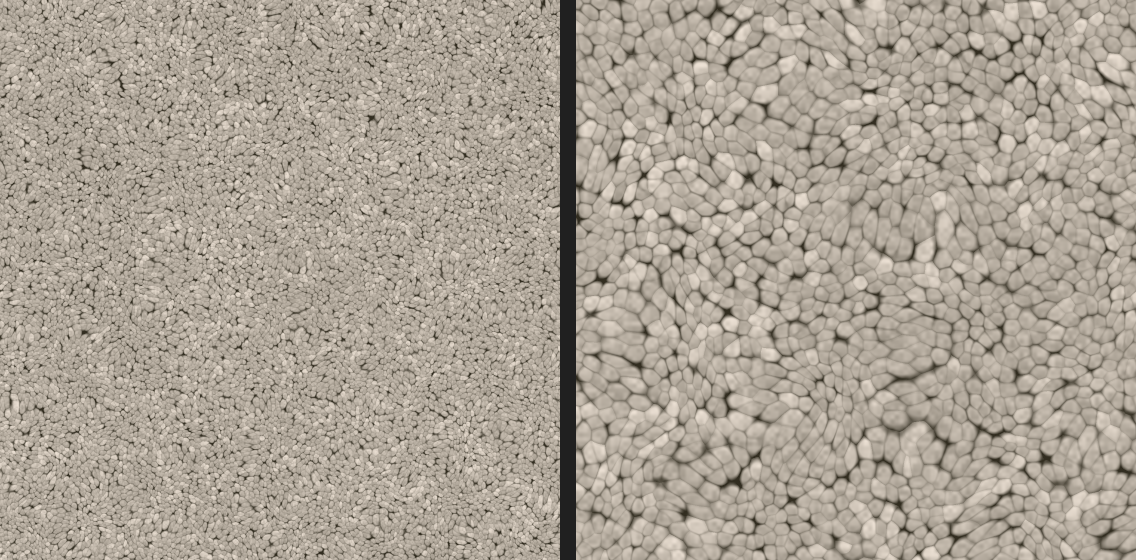
Left, the full canvas; right, a detail of the centre.
This texture is drawn by a WebGL 2 fragment shader. Its source:

```glsl
#version 300 es
precision highp float;
precision highp int;
// Cut-pile carpet: pale beige yarn tufts packed in staggered, jittered rows.
// Each tuft is a slightly stretched dome with its own tone; small dark gaps
// open where neighbours lie far apart, and soft noise clouds the whole pile.

uniform vec2 u_resolution;
out vec4 fragColor;

const float TUFTS = 118.0;              // tufts across the canvas
const int SAMPLES = 3;                  // antialiasing samples per axis
const vec3 GAP_COLOR = vec3(0.25, 0.23, 0.18);
const vec3 PALE_COLOR = vec3(0.80, 0.76, 0.71);
const vec2 LIGHT_DIR = vec2(-0.5, 0.85);

// Integer hash giving four values from 0 to 1
vec4 hash4(vec2 cell, uint seed) {
    uvec2 c = uvec2(ivec2(cell));
    uvec4 v = uvec4(c.x, c.y, seed, c.x ^ (c.y << 8)) * 1664525u + 1013904223u;
    for (int i = 0; i < 2; i++) {
        v += v.yzxy * v.wxyz;
        v ^= v >> 16u;
    }
    return vec4(v >> 8u) / 16777216.0;
}

float valueNoise(vec2 p, uint seed) {
    vec2 cell = floor(p);
    vec2 f = fract(p);
    f = f * f * (3.0 - 2.0 * f);
    float low = mix(hash4(cell, seed).x, hash4(cell + vec2(1, 0), seed).x, f.x);
    float high = mix(hash4(cell + vec2(0, 1), seed).x, hash4(cell + 1.0, seed).x, f.x);
    return mix(low, high, f.y);
}

// Bends the rows so that no grid direction shows
vec2 bend(vec2 p) {
    vec2 wave = vec2(valueNoise(p / 5.0, 41u), valueNoise(p / 5.0, 43u));
    return mat2(0.88, 0.47, -0.47, 0.88) * p + 2.4 * wave;
}

// Offset from a tuft centre, turned and stretched into the tuft's own axes
vec2 tuftSpace(vec2 offset, float angle, float stretch) {
    vec2 axis = vec2(cos(angle), sin(angle));
    vec2 side = vec2(-axis.y, axis.x);
    return vec2(dot(offset, axis) / stretch, dot(offset, side) * stretch);
}

// Brightness of the pile at p, in tuft units
float pileTone(vec2 p, float patchTone) {
    vec2 q = bend(p);
    float nearest = 9.0;
    float second = 9.0;
    vec2 offset = vec2(0.0);
    vec4 tuft = vec4(0.0);
    for (int y = -1; y <= 1; y++) {
        float row = floor(q.y) + float(y);
        float stagger = 0.5 * mod(row, 2.0);
        for (int x = -1; x <= 1; x++) {
            vec2 cell = vec2(floor(q.x - stagger) + float(x), row);
            vec4 rnd = hash4(cell, 7u);
            vec2 d = q - cell - vec2(stagger, 0.0) - 0.5 - 0.76 * (rnd.xy - 0.5);
            float dist = length(tuftSpace(d, rnd.z * 6.2832, 1.14));
            if (dist < nearest) {
                second = nearest;
                nearest = dist;
                offset = d;
                tuft = rnd;
            } else {
                second = min(second, dist);
            }
        }
    }
    // Tuft tone, with shiny tips and a grain of cut fibres
    float shine = smoothstep(0.72, 1.0, tuft.w + 0.3 * patchTone);
    float tone = 0.726 + 0.05 * (tuft.w - 0.5) + 0.09 * shine;
    tone += 0.08 * dot(offset, LIGHT_DIR);
    tone += 0.13 * (valueNoise(p * 3.2, 3u) - 0.5);

    // Uneven seams between tufts and deeper holes where several meet
    float looseness = valueNoise(p * 0.9, 11u);
    float seam = 1.0 - smoothstep(0.0, 0.28, second - nearest);
    float hole = smoothstep(0.46, 0.88, nearest);
    tone -= (0.03 + 0.11 * looseness) * seam;
    return tone - (0.16 + 0.42 * looseness) * hole;
}

void main() {
    float scale = TUFTS / u_resolution.y;
    vec2 center = gl_FragCoord.xy * scale;

    // Broad clouds and smaller light patches
    float clouds = valueNoise(center / 22.0, 21u) - 0.5;
    float patchTone = valueNoise(center / 5.0, 31u) - 0.5;

    float tone = 0.0;
    for (int y = 0; y < SAMPLES; y++) {
        for (int x = 0; x < SAMPLES; x++) {
            vec2 shift = (vec2(x, y) + 0.5) / float(SAMPLES) - 0.5;
            tone += pileTone(center + shift * scale, patchTone);
        }
    }
    tone /= float(SAMPLES * SAMPLES);
    tone += 0.025 * clouds + 0.02 * patchTone;

    // Place the tone on the line from gap colour to pale yarn
    float level = (tone - GAP_COLOR.r) / (PALE_COLOR.r - GAP_COLOR.r);
    vec3 color = mix(GAP_COLOR, PALE_COLOR, max(level, -0.1));
    fragColor = vec4(clamp(color, 0.0, 1.0), 1.0);
}
```
